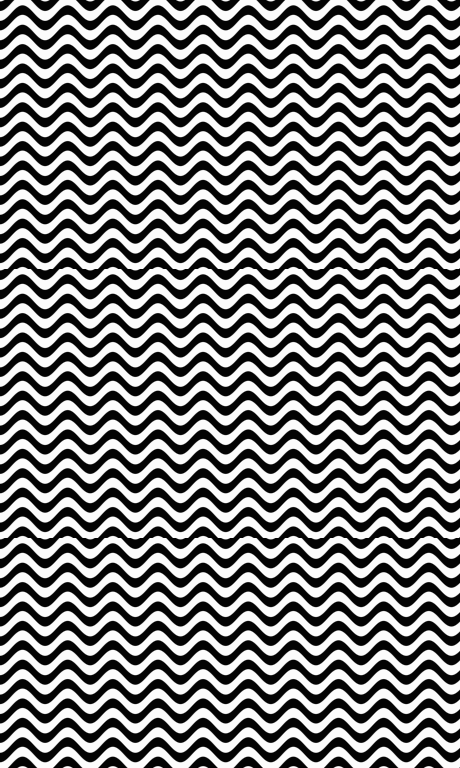
Write a WebGL 1 fragment shader that draws this pattern.

```glsl
precision highp float;
// Black and white sine-wave stripes, stacked in panels that break the row rhythm at each seam.

uniform vec2 u_resolution;

const float TAU = 6.2831853;
const float WAVES_ACROSS = 10.19;    // wave periods over the canvas width
const float FIRST_CREST = 0.049;     // crest position, fraction of the width
const float ROWS_DOWN = 39.6;        // stripe rows over the canvas height
const float ROWS_PER_PANEL = 13.87;  // not whole, so each seam shows a jog
const float FIRST_ROW = 0.92;        // midline of the first stripe, in rows
const float AMPLITUDE = 0.40;        // crest height above the midline, in rows
const float LINE_SHARE = 0.49;       // black part of each row
const vec3 INK = vec3(0.01);
const vec3 PAPER = vec3(0.99);

// Ink coverage; row is measured downward from the top of a panel.
float stripeCoverage(float row, float phase, float rowPixels) {
  float midline = FIRST_ROW - AMPLITUDE * cos(phase);
  float offset = abs(fract(row - midline + 0.5) - 0.5);

  // Vertical distance becomes distance across the slanted edge.
  float wavePixels = u_resolution.x / WAVES_ACROSS;
  float slope = AMPLITUDE * rowPixels * TAU / wavePixels * sin(phase);
  float edge = (0.5 * LINE_SHARE - offset) * rowPixels / sqrt(1.0 + slope * slope);
  return smoothstep(-0.75, 0.75, edge);
}

void main() {
  vec2 uv = gl_FragCoord.xy / u_resolution;
  float phase = TAU * WAVES_ACROSS * (uv.x - FIRST_CREST);
  float row = (1.0 - uv.y) * ROWS_DOWN;
  float rowPixels = u_resolution.y / ROWS_DOWN;

  // Draw the panels on both sides of the nearest seam and blend over one pixel.
  float seam = floor(row / ROWS_PER_PANEL + 0.5) * ROWS_PER_PANEL;
  float belowSeam = row - seam;
  float upper = stripeCoverage(belowSeam + ROWS_PER_PANEL, phase, rowPixels);
  float lower = stripeCoverage(belowSeam, phase, rowPixels);
  float ink = mix(upper, lower, clamp(belowSeam * rowPixels + 0.5, 0.0, 1.0));

  gl_FragColor = vec4(mix(PAPER, INK, ink), 1.0);
}
```
